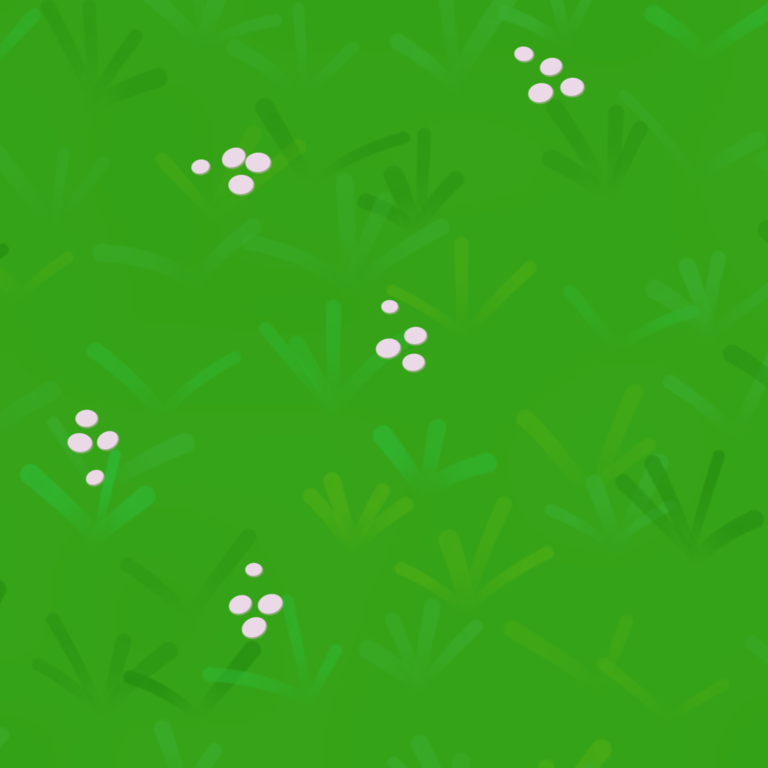
A WebGL 2 fragment shader for this texture:

```glsl
#version 300 es
precision highp float;
// A painted lawn: fans of soft, round-tipped blades on flat green, with
// small groups of pale petals. Tufts sit on a jittered grid; every blade is
// a bent capsule that fades out toward its root.
uniform vec2 u_resolution;
out vec4 fragColor;

const float TUFT_GRID = 6.0;

float hash(vec2 p) {
    vec3 q = fract(p.xyx * 0.1031);
    q += dot(q, q.yzx + 33.33);
    return fract((q.x + q.y) * q.z);
}

float noise(vec2 p) {
    vec2 i = floor(p), f = fract(p);
    f = f * f * (3.0 - 2.0 * f);
    return mix(mix(hash(i), hash(i + vec2(1, 0)), f.x),
               mix(hash(i + vec2(0, 1)), hash(i + vec2(1, 1)), f.x), f.y);
}

// Coverage of one blade rooted at the origin, angle measured from upright
float blade(vec2 p, float angle, float len, float halfWidth, float bend) {
    vec2 dir = vec2(sin(angle), cos(angle));
    float along = dot(p, dir);
    float t = clamp(along / len, 0.0, 1.0);
    float across = dot(p, vec2(dir.y, -dir.x)) - bend * len * t * t;
    float beyond = along - t * len;
    float d = length(vec2(across, beyond)) - halfWidth * mix(0.75, 1.0, t);
    return (1.0 - smoothstep(-0.003, 0.0015, d)) * smoothstep(-0.1, 0.75, t);
}

vec3 tuftColor(float pick) {
    if (pick < 0.38) return vec3(0.23, 0.68, 0.19); // cool green
    if (pick < 0.62) return vec3(0.14, 0.55, 0.06); // shade
    if (pick < 0.82) return vec3(0.30, 0.68, 0.08); // yellow green
    return vec3(0.18, 0.73, 0.22);                  // bright
}

vec3 paintTuft(vec3 color, vec2 p, vec2 cell) {
    vec2 jitter = vec2(hash(cell + 3.7), hash(cell + 51.3));
    vec2 root = (cell + mix(vec2(0.15), vec2(0.85), jitter)) / TUFT_GRID;
    vec3 tint = tuftColor(hash(cell + 97.1));
    float strength = mix(0.4, 0.95, hash(cell + 23.9));
    float size = mix(0.75, 1.0, hash(cell + 71.7));
    float count = 2.0 + floor(3.0 * hash(cell + 12.4));
    float lean = 0.5 * (hash(cell + 38.2) - 0.5);

    for (float k = 0.0; k < count; k++) {
        vec2 seed = cell + vec2(17.3, 41.9) * (k + 1.0);
        float angle = 1.5 * (k / (count - 1.0) - 0.5) + lean
                    + 0.4 * (hash(seed) - 0.5);
        float len = size * mix(0.09, 0.165, hash(seed + 5.1));
        float halfWidth = mix(0.008, 0.0145, hash(seed + 9.6));
        float bend = 0.3 * angle * hash(seed + 14.2);
        vec2 offset = vec2(0.012 * (hash(seed + 27.5) - 0.5), 0.0);
        float cover = blade(p - root - offset, angle, len, halfWidth, bend);
        cover *= strength * mix(0.65, 1.0, hash(seed + 33.8));
        cover *= mix(0.85, 1.0, noise(p * 70.0));
        color = mix(color, tint, cover);
    }
    return color;
}

// Approximate signed distance to a slightly tilted oval
float oval(vec2 p, float tilt, vec2 radii) {
    float c = cos(tilt), s = sin(tilt);
    vec2 q = vec2(c * p.x + s * p.y, c * p.y - s * p.x);
    return (length(q / radii) - 1.0) * radii.y;
}

vec3 paintPetals(vec3 color, vec2 p, vec2 center, float id) {
    float turn = 6.2832 * hash(vec2(id, 8.3));
    for (float k = 0.0; k < 4.0; k++) {
        vec2 seed = vec2(id * 7.1, k * 13.7);
        // Three petals huddle together, the last is smaller and apart
        float stray = step(2.5, k);
        float angle = turn + k * 2.0944 + stray * 0.8 + 0.4 * hash(seed);
        float reach = mix(0.019, 0.053, stray) + 0.005 * hash(seed + 2.9);
        vec2 q = p - center - reach * vec2(cos(angle), sin(angle));
        vec2 radii = vec2(0.0158, 0.0122) * mix(1.0, 0.75, stray)
                   * mix(0.9, 1.08, hash(seed + 6.4));
        float tilt = mix(-0.1, 0.6, hash(seed + 11.2));
        float shadow = oval(q - vec2(0.001, -0.0016), tilt, radii);
        float petal = oval(q, tilt, radii);
        color = mix(color, vec3(0.62, 0.68, 0.54),
                    0.8 * (1.0 - smoothstep(-0.001, 0.0015, shadow)));
        color = mix(color, vec3(0.92, 0.85, 0.91),
                    1.0 - smoothstep(-0.0015, 0.001, petal));
    }
    return color;
}

void main() {
    vec2 p = gl_FragCoord.xy / u_resolution;

    // Flat ground with a barely visible wash
    vec3 color = vec3(0.208, 0.638, 0.09) + 0.008 * (noise(p * 5.0) - 0.5);

    // Grass, painted from the back row to the front
    vec2 home = floor(p * TUFT_GRID);
    for (float y = 1.0; y >= -1.0; y--)
        for (float x = -1.0; x <= 1.0; x++)
            color = paintTuft(color, p, home + vec2(x, y) + 20.0 - 20.0);

    // Petal groups spread by a low-discrepancy sequence
    for (float i = 0.0; i < 5.0; i++) {
        vec2 spread = fract(vec2(0.27, 0.85) + i * vec2(0.7549, 0.5698));
        color = paintPetals(color, p, mix(vec2(0.1), vec2(0.9), spread), i);
    }
    fragColor = vec4(color, 1.0);
}
```
